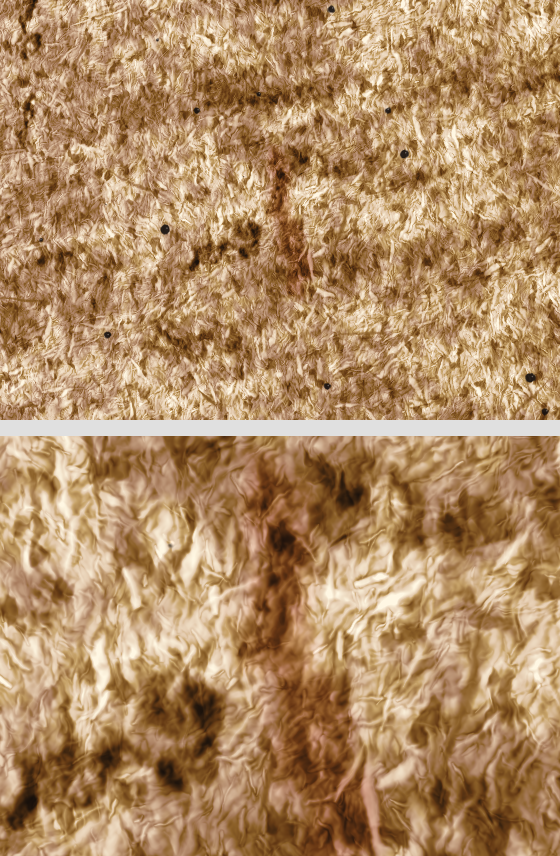
Top: the whole. Bottom: its middle third, enlarged.
This texture is drawn by a Shadertoy shader. Its source:

```glsl
vec3 hash3(vec2 p) {
    vec3 q = fract(p.xyx * vec3(.1031, .1030, .0973));
    q += dot(q, q.yxz + 33.33);
    return fract((q.xxy + q.yzz) * q.zyx);
}

// Distance to a strand, and position along it from -1 to 1
vec2 strandAt(vec2 p, vec2 centre, vec2 reach) {
    float along = clamp(dot(p - centre, reach) / dot(reach, reach), -1., 1.);
    return vec2(length(p - centre - reach * along), along);
}

float segment(vec2 p, vec2 a, vec2 b) {
    return strandAt(p, .5 * (a + b), .5 * (b - a)).x;
}

// Layered, warped sines, roughly -1 to 1
float drift(vec2 p) {
    float sum = 0., amp = .5;
    for (int i = 0; i < 5; i++) {
        p = mat2(.8, .6, -.6, .8) * p * 1.6 + 1.7;
        sum += amp * sin(p.x + 1.6 * sin(p.y + .7 * sin(p.x * .6)));
        amp *= .68;
    }
    return sum;
}

// Matted fibres of several sizes, partly sunk into a mottled ground
float fibreMat(vec2 p, float ground) {
    float tone = ground;
    for (int layer = 0; layer < 6; layer++) {
        float k = float(layer), scale = 62. * pow(.81, k);
        vec2 q = p * scale + .37 * k, id = floor(q);
        for (int j = -1; j <= 1; j++)
        for (int i = -1; i <= 1; i++) {
            vec2 cell = id + vec2(i, j);
            vec3 place = hash3(cell + 57. * k + 11.), form = hash3(cell + 57. * k + 191.);
            vec2 centre = cell + .2 + .6 * place.xy, c = centre / scale;
            float angle = 1.4 + .6 * sin(c.x * 9. + 3. * sin(c.y * 8.)) + 1.7 * (place.z - .5);
            vec2 reach = vec2(cos(angle), sin(angle)) * mix(.2, .8, form.x);
            vec2 s = strandAt(q, centre, reach);
            float width = mix(.06, .17, form.y * form.y) * (1. - .5 * s.y * s.y);
            float sunk = mix(.35, 1., fract(form.x * 7. + form.z * 3.));
            tone *= 1. - .22 * sunk * smoothstep(width + .17, width, s.x);
            float body = .58 + .36 * form.z;
            tone = mix(tone, body, .85 * sunk * smoothstep(width + .06, width - .1, s.x));
        }
    }
    return tone;
}

vec3 ramp(vec3 low, vec3 high, float a, float b, float t) {
    return mix(low, high, clamp((t - a) / (b - a), 0., 1.));
}

vec3 woodColour(float t, float yellow) {
    vec3 c = ramp(vec3(.07, .05, .04), vec3(.40, .23, .08), .05, .26, t);
    c = ramp(c, vec3(.55, .38, .16), .26, .40, t);
    c = ramp(c, mix(vec3(.66, .49, .37), vec3(.65, .49, .28), yellow), .40, .52, t);
    c = ramp(c, mix(vec3(.78, .64, .52), vec3(.78, .64, .41), yellow), .52, .66, t);
    c = ramp(c, vec3(.89, .79, .68), .66, .80, t);
    return ramp(c, vec3(1., .97, .89), .80, 1.1, t);
}

void mainImage(out vec4 fragColor, in vec2 fragCoord) {
    vec2 p = fragCoord / iResolution.y;
    float blotch = drift(p * vec2(4., 7.));
    float ragged = drift(p * 13. + 5.);
    float clump = drift(p * vec2(34., 26.) + 2.);
    float fleck = drift(p * vec2(78., 52.) + 3.);
    vec2 bent = p + .005 * vec2(drift(p * 22.), drift(p * 22. + 9.));
    bent += .002 * vec2(fleck, drift(p * 70. + 6.));

    float tone = fibreMat(bent, .64 + .12 * fleck);
    tone *= 1.17 + .23 * blotch + .17 * ragged + .2 * clump + .1 * fleck;

    // Scattered dark nooks
    tone *= 1. - .42 * smoothstep(.3, .9, drift(bent * vec2(48., 32.) + 4.));

    // Broken horizontal seams
    float gloom = 0.;
    for (int i = 0; i < 4; i++) {
        float k = float(i);
        float y = p.y - .17 - .21 * k - .025 * sin(p.x * 5. + k * 2.4) - .025 * ragged - .018 * clump;
        float broken = smoothstep(-.35, .6, drift(vec2(p.x * 4. + k * 9., k)));
        gloom = max(gloom, .48 * broken * exp(-y * y / .0009));
    }

    // Central cleft, pits and cracks
    vec2 torn = p + vec2(.018 * ragged + .012 * clump, .02 * drift(p * 17. + 2.));
    float cleft = smoothstep(.05, .005, segment(torn, vec2(.655, .60), vec2(.71, .33)));
    float pit = smoothstep(.04, .005, length(torn - vec2(.59, .46)));
    pit = max(pit, smoothstep(.04, .005, length(torn - vec2(.66, .59))));
    float crack = smoothstep(.018, .003, segment(torn, vec2(.45, .38), vec2(.61, .43)));
    crack = max(crack, smoothstep(.014, .003, segment(torn, vec2(.07, 1.02), vec2(.06, .86))));
    crack = max(crack, smoothstep(.016, .003, segment(torn, vec2(.085, .77), vec2(.06, .66))));
    gloom = max(max(gloom, .45 * cleft), .6 * max(pit, crack));
    tone *= 1. - gloom * clamp(.95 - .5 * fleck, .3, 1.3);

    // Long loose strands, pale and dark
    for (int i = 0; i < 34; i++) {
        vec3 place = hash3(vec2(i, 7)), form = hash3(vec2(i, 31));
        vec2 centre = place.xy * vec2(iResolution.x / iResolution.y, 1.);
        float angle = place.z * 6.283;
        vec2 reach = vec2(cos(angle), sin(angle)) * mix(.025, .08, form.x);
        vec2 s = strandAt(mix(p, bent, .6), centre, reach);
        float cover = smoothstep(.006, .001, s.x + .003 * s.y * s.y) * mix(.4, .8, form.y);
        tone = mix(tone, form.z > .4 ? .84 : .3, cover);
    }

    float yellow = smoothstep(-.35, .35, .3 * blotch + .3 * clump + .3 * ragged - .25 * fleck + .4 * p.x - .32);
    vec3 colour = woodColour(tone, yellow);
    colour *= mix(vec3(1.), vec3(1.04, .94, .97), cleft);

    // Black specks with a small glint
    for (int i = 0; i < 14; i++) {
        vec3 speck = hash3(vec2(i, 83));
        vec2 off = p - speck.xy * vec2(iResolution.x / iResolution.y, 1.);
        float radius = mix(.003, .010, speck.z * speck.z);
        float d = length(off) + .003 * clump + .002 * fleck;
        colour = mix(colour, vec3(.08, .06, .06), .9 * smoothstep(radius + .003, radius - .002, d));
        colour += .25 * smoothstep(.003, .0005, length(off - radius * .4));
    }
    fragColor = vec4(clamp(colour, 0., 1.), 1.);
}
```
